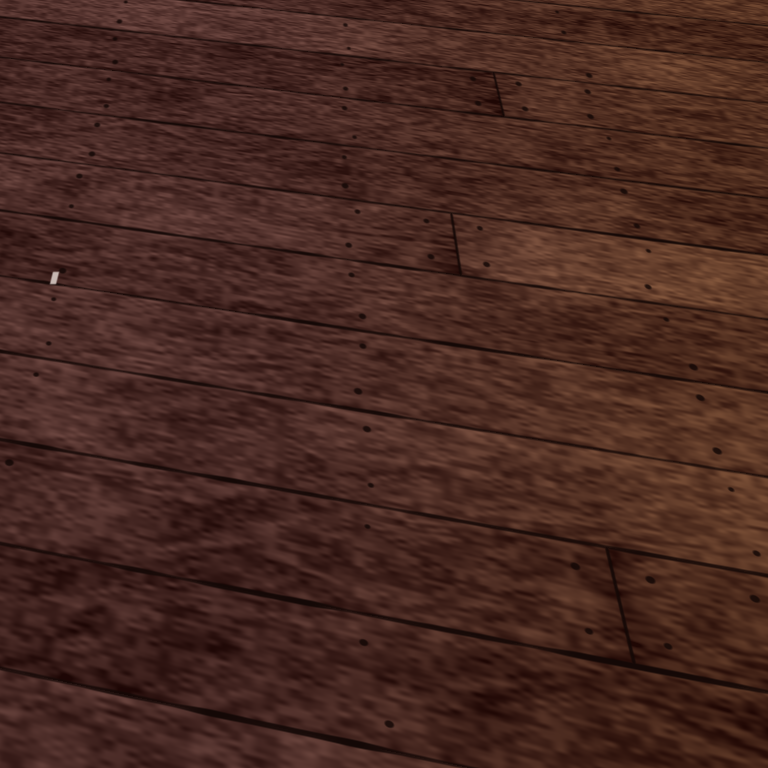
Reproduce this texture procedurally as a three.js fragment shader.

```glsl
// Dark red-brown hardwood deck in perspective: boards, seams, butt joints, nails and grain.
varying vec2 vUv;

// Perspective of the floor
const float HORIZON = 1.925;       // height of the vanishing line
const float VANISH_X = 0.40;       // where the nail rows converge
const float ROW_SCALE = 18.04;
const float ROW_SKEW = 2.139;
const float ROW_OFFSET = 10.05;

// Board layout
const float SEAM_HALF = 0.018;     // in board widths
const float JOINT_HALF = 0.0013;   // in floor units along the board
const float JOINT_STEP = 3.5;      // boards between butt joints
const float NAIL_SPACING = 0.30;
const float NAIL_START = 0.05;
const float NAIL_INSET = 0.29;     // from the middle of the board
const float NAIL_RADIUS = 0.0027;
const float SOFT = 0.0016;         // edge smoothing

// Tone of each board, nearest first
const mat4 BOARD_TONES = mat4(
  0.44, 0.24, 0.38, 0.50,
  0.53, 0.39, 0.51, 0.39,
  0.40, 0.29, 0.57, 0.40,
  0.53, 0.50, 0.42, 0.50);

const vec3 WOOD_DARK = vec3(0.17, 0.07, 0.055);
const vec3 WOOD_LIGHT = vec3(0.44, 0.29, 0.245);
const vec3 GAP = vec3(0.075, 0.03, 0.022);
const vec3 TINT_LEFT = vec3(0.98, 0.97, 1.05);
const vec3 TINT_RIGHT = vec3(1.06, 1.04, 0.84);
const vec3 CHIP = vec3(0.78, 0.72, 0.70);
const vec2 CHIP_POS = vec2(0.071, 0.638);
const vec2 CHIP_HALF = vec2(0.004, 0.008);

float hash(vec2 p) {
  vec3 q = fract(vec3(p.xyx) * 0.1031);
  q += dot(q, q.yzx + 33.33);
  return fract((q.x + q.y) * q.z);
}

float noise(vec2 p) {
  vec2 i = floor(p), f = fract(p);
  f = f * f * (3.0 - 2.0 * f);
  return mix(mix(hash(i), hash(i + vec2(1.0, 0.0)), f.x),
             mix(hash(i + vec2(0.0, 1.0)), hash(i + 1.0), f.x), f.y);
}

float boardTone(float row) {
  float tone = 0.45;
  for (int i = 0; i < 4; i++)
    for (int j = 0; j < 4; j++)
      if (abs(row + 1.0 - float(4 * i + j)) < 0.5) tone = BOARD_TONES[i][j];
  return tone;
}

float nail(vec2 offset, float radius) {
  return 1.0 - smoothstep(radius - SOFT, radius + SOFT, length(offset * vec2(0.85, 1.1)));
}

void main() {
  // Floor coordinates: across the boards and along them
  float depth = HORIZON - vUv.y;
  float across = (ROW_SCALE + ROW_SKEW * vUv.x) / depth - ROW_OFFSET;
  float along = (vUv.x - VANISH_X) / depth;
  float row = floor(across);
  float f = across - row;
  float boardHeight = depth / (across + ROW_OFFSET);

  // Butt joint of this board, if it has one
  float jointId = floor((row - 1.0) / JOINT_STEP + 0.5);
  float hasJoint = 1.0 - step(0.5, abs(floor(1.5 + JOINT_STEP * jointId) - row));
  float jointDist = along - (0.238 - 0.082 * mod(jointId, 2.0));
  float side = hasJoint * step(0.0, jointDist);
  float seed = row * 7.31 + side * 31.7 + 40.0;

  // Grain: wavy streaks, fine fibres and broad stains
  float wave = noise(vec2(along * 9.0 + seed, f * 3.0));
  float streak = noise(vec2(along * 30.0 + seed * 3.0, across * 14.0 + wave * 6.0 + 60.0));
  float fibre = noise(vec2(along * 115.0 + seed, across * 29.0 + along * 20.0 + 90.0));
  float stain = noise(vec2(along * 7.0 + seed, f * 1.6 + seed));
  float tone = boardTone(row) + side * (0.25 * step(0.5, jointId) - 0.04);
  tone += 0.46 * (streak - 0.5) + 0.52 * (fibre - 0.5) + 0.28 * (stain - 0.5);
  tone += 0.10 * smoothstep(0.90, 0.97, f) - 0.10 * (1.0 - smoothstep(0.0, 0.12, f));
  tone -= hasJoint * 0.55 * exp(-abs(jointDist) * 45.0) * noise(vec2(along * 25.0, across * 22.0));
  vec3 color = mix(WOOD_DARK, WOOD_LIGHT, clamp(tone, -0.2, 1.2));
  color *= mix(TINT_LEFT, TINT_RIGHT, smoothstep(0.25, 1.0, vUv.x));

  // Seams with uneven width, and joints
  float seamRow = floor(across + 0.5);
  float wear = noise(vec2(along * 30.0 + seamRow * 9.0, seamRow * 5.0 + 20.0));
  float seamDist = abs(across - seamRow) * boardHeight;
  float seamHalf = SEAM_HALF * boardHeight * (0.6 + 0.8 * wear);
  float seam = 1.0 - smoothstep(seamHalf - SOFT, seamHalf + SOFT, seamDist);
  float jointHalf = JOINT_HALF * depth;
  float joint = hasJoint * (1.0 - smoothstep(jointHalf - SOFT, jointHalf + SOFT, abs(jointDist) * depth));
  color = mix(color, GAP, max(seam * (0.7 + 0.3 * wear), joint * 0.9));

  // Nail pairs across the floor, and beside each joint
  float nailRow = floor((along - NAIL_START) / NAIL_SPACING + 0.5);
  vec2 id = vec2(nailRow + 20.0, row * 2.0 + step(0.5, f) + 30.0);
  float jitter = (hash(id) - 0.5) * 0.018;
  float nailY = (abs(f - 0.5) - NAIL_INSET + jitter * 3.0) * boardHeight;
  float nailX = (along - NAIL_START - nailRow * NAIL_SPACING + jitter) * depth;
  float radius = NAIL_RADIUS * depth * (0.7 + 0.5 * hash(id + 7.0));
  float nails = nail(vec2(nailX, nailY), radius) * step(0.15, hash(id + 13.0));
  nails = max(nails, hasJoint * nail(vec2((abs(jointDist) - 0.028) * depth, nailY), radius));
  color = mix(color, GAP, nails * 0.85);

  // Small pale chip lying on the floor
  vec2 c = vUv - CHIP_POS;
  c.x -= c.y * 0.25;
  vec2 edge = 1.0 - smoothstep(CHIP_HALF - SOFT, CHIP_HALF + SOFT, abs(c));
  color = mix(color, CHIP, edge.x * edge.y);

  gl_FragColor = vec4(color, 1.0);
}
```
